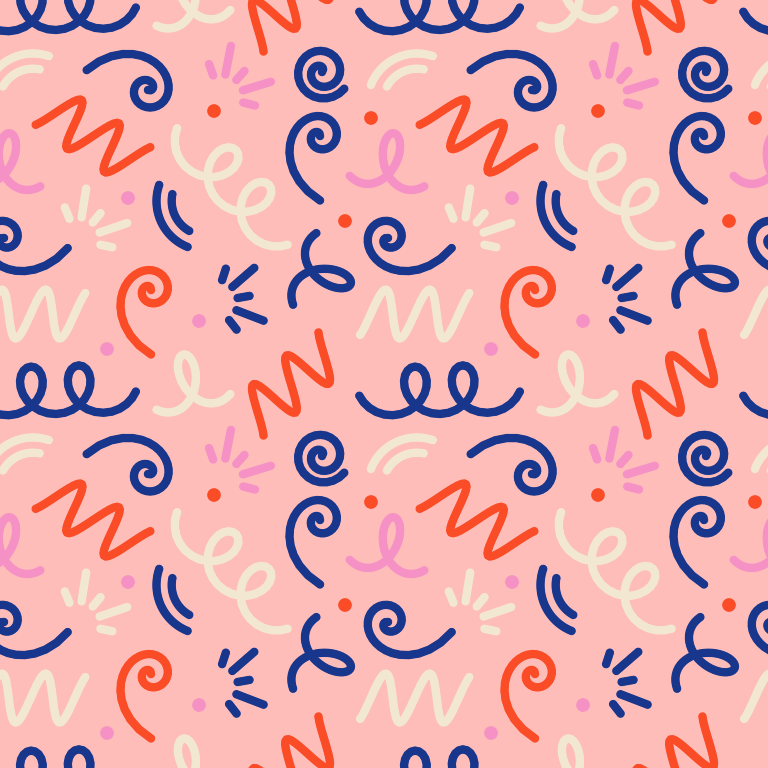
This pattern is drawn by a WebGL 1 fragment shader. Its source:

```glsl
precision highp float;
// Seamless confetti of curls, squiggles, loops, ray bursts, arcs and dots on pink.

uniform vec2 u_resolution;

#define REPEATS 2.0
#define TILE 384.0      // design units per repeat
#define STROKE 4.2      // half width of a line
#define DOT_RADIUS 6.8
#define CURL_GROWTH 6.6
#define TAIL_GROWTH 1.26
#define PINK vec3(0.995, 0.74, 0.725)
#define NAVY vec3(0.09, 0.21, 0.55)
#define CREAM vec3(0.95, 0.91, 0.82)
#define ORANGE vec3(0.98, 0.30, 0.15)
#define ROSE vec3(0.96, 0.57, 0.77)

const float PI = 3.14159265;
const float FAR = 1000.0;
const float REACH = 100.0; // no motif extends beyond this

// Wrapped local coordinates of a motif; y points down, angle is clockwise.
vec2 place(vec2 p, float x, float y, float degrees) {
  vec2 q = mod(p - vec2(x, y) + 0.5 * TILE, TILE) - 0.5 * TILE;
  float c = cos(radians(degrees)), s = sin(radians(degrees));
  return vec2(c * q.x + s * q.y, c * q.y - s * q.x);
}

float segment(vec2 p, vec2 a, vec2 b) {
  vec2 ab = b - a;
  return length(p - a - ab * clamp(dot(p - a, ab) / dot(ab, ab), 0.0, 1.0));
}

// Oscillating line; the phase turns zigzag waves into trochoid loops.
vec2 ribbonPoint(float s, float pace, vec2 swing, float phase) {
  return vec2(pace * s, 0.0) + swing * sin(s + vec2(0.0, phase));
}

float ribbon(vec2 p, float pace, vec2 swing, float phase, float extent) {
  if (length(p) > REACH) return FAR;
  float d = FAR;
  vec2 a = ribbonPoint(-extent, pace, swing, phase);
  for (int i = 1; i <= 54; i++) {
    vec2 b = ribbonPoint(extent * (float(i) / 27.0 - 1.0), pace, swing, phase);
    d = min(d, segment(p, a, b));
    a = b;
  }
  return d - STROKE;
}

float wave(vec2 p) { return ribbon(p, 7.0, vec2(4.0, -24.5), 0.0, 7.3); }
float oneLoop(vec2 p) { return ribbon(p, 7.0, vec2(-18.0, -27.0), 0.5 * PI, 3.8); }
float twoLoops(vec2 p) { return ribbon(p, 7.6, vec2(22.0, 24.0), 0.5 * PI, 7.7); }

// Spiral that winds outward and ends straight below its centre.
float spiral(vec2 p, float turn, float tail) {
  if (length(p) > REACH) return FAR;
  float d = FAR;
  vec2 a = vec2(0.0);
  for (int i = 1; i <= 44; i++) {
    float u = turn * float(i) / 44.0;
    float t = max(u - 2.0 * PI, 0.0);
    float angle = 0.5 * PI + turn - u;
    vec2 b = (CURL_GROWTH * pow(u, 0.6) + tail * t * t * t) * vec2(cos(angle), sin(angle));
    d = min(d, segment(p, a, b));
    a = b;
  }
  return d - STROKE;
}

float curl(vec2 p) { return spiral(p, 3.0 * PI, TAIL_GROWTH); }

// Five rays fanned about the upward axis, alternately short and long.
float rays(vec2 p) {
  float spacing = radians(31.0);
  float i = clamp(floor(atan(p.x, -p.y) / spacing + 0.5), -2.0, 2.0);
  float c = cos(i * spacing), s = sin(i * spacing);
  vec2 q = vec2(c * p.x + s * p.y, c * p.y - s * p.x);
  float tip = mod(i, 2.0) < 0.5 ? 35.0 : 52.0;
  return segment(q, vec2(0.0, -23.0), vec2(0.0, -tip)) - STROKE;
}

float arc(vec2 p, float radius, float halfAngle) {
  p.x = abs(p.x);
  vec2 end = radius * vec2(sin(halfAngle), -cos(halfAngle));
  float d = atan(p.x, -p.y) < halfAngle ? abs(length(p) - radius) : length(p - end);
  return d - STROKE;
}

float twinArcs(vec2 p) { return min(arc(p, 49.5, 0.76), arc(p, 34.3, 0.63)); }

float dots(vec2 p, vec2 a, vec2 b, vec2 c) {
  float d = min(length(place(p, a.x, a.y, 0.0)), length(place(p, b.x, b.y, 0.0)));
  return min(d, length(place(p, c.x, c.y, 0.0))) - DOT_RADIUS;
}

void main() {
  vec2 uv = gl_FragCoord.xy / u_resolution;
  vec2 p = vec2(uv.x, 1.0 - uv.y) * REPEATS * TILE;
  float soft = 0.6 * REPEATS * TILE / min(u_resolution.x, u_resolution.y);

  // Navy strokes
  float navy = min(curl(place(p, 148.0, 90.0, 108.0)), curl(place(p, 320.0, 136.0, 0.0)));
  navy = min(navy, curl(place(p, 388.0, 238.0, -81.0)));
  navy = min(navy, spiral(place(p, 322.0, 72.0, -53.0), 11.0, 0.0));
  navy = min(navy, twinArcs(place(p, 206.0, 201.0, -114.6)));
  navy = min(navy, oneLoop(place(p, 325.0, 275.5, 108.0)));
  navy = min(navy, rays(place(p, 215.0, 302.0, 80.0)));
  navy = min(navy, twoLoops(place(p, 439.5, 390.0, -1.5)));

  // Cream strokes
  float cream = min(twinArcs(place(p, 417.0, 103.0, -25.0)), rays(place(p, 78.0, 240.0, 40.0)));
  cream = min(cream, twoLoops(place(p, 235.0, 184.0, 46.5)));
  cream = min(cream, wave(place(p, 414.7, 314.0, 0.0)));
  cream = min(cream, oneLoop(place(p, 189.0, 381.0, -12.0)));

  // Orange strokes and dots
  float orange = min(wave(place(p, 93.0, 136.0, 32.0)), wave(place(p, 291.0, 384.0, -41.0)));
  orange = min(orange, curl(place(p, 151.0, 290.0, 0.0)));
  orange = min(orange, dots(p, vec2(214.0, 111.0), vec2(371.0, 118.0), vec2(345.0, 221.0)));

  // Rose strokes and dots
  float rose = min(rays(place(p, 221.0, 97.0, 42.0)), oneLoop(place(p, 390.0, 160.0, 8.0)));
  rose = min(rose, dots(p, vec2(128.0, 198.0), vec2(199.0, 321.0), vec2(107.0, 349.0)));

  vec3 color = mix(ROSE, PINK, smoothstep(-soft, soft, rose));
  color = mix(ORANGE, color, smoothstep(-soft, soft, orange));
  color = mix(CREAM, color, smoothstep(-soft, soft, cream));
  color = mix(NAVY, color, smoothstep(-soft, soft, navy));
  gl_FragColor = vec4(color, 1.0);
}
```
